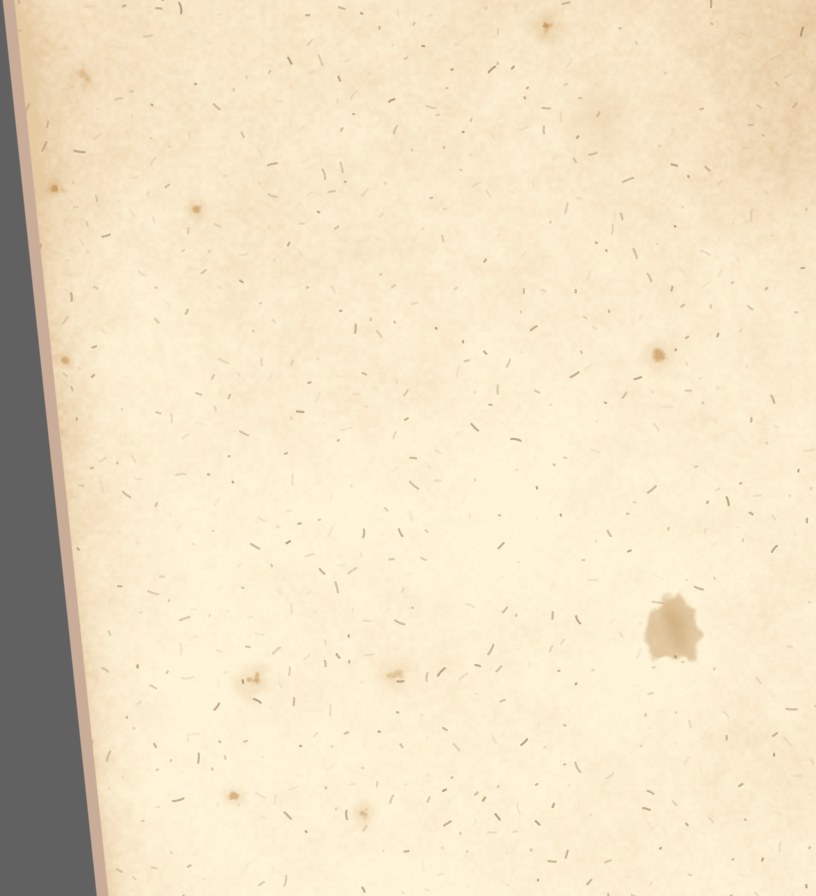
Reproduce this texture procedurally as a Shadertoy shader.

```glsl
// Aged cream paper with foxing, fibres and one brown stain, its slanted left edge on grey.

const vec3 BACKDROP = vec3(0.38, 0.38, 0.38);
const vec3 EDGE     = vec3(0.79, 0.68, 0.60);
const vec3 PALE     = vec3(1.00, 0.955, 0.845);
const vec3 CREAM    = vec3(0.98, 0.92, 0.80);
const vec3 SAND     = vec3(0.95, 0.87, 0.74);
const vec3 TAN      = vec3(0.91, 0.81, 0.66);
const vec3 RUST     = vec3(0.77, 0.57, 0.33);
const vec3 STAIN    = vec3(0.82, 0.69, 0.51);
const vec3 FIBRE    = vec3(0.62, 0.52, 0.39);

const float EDGE_TOP    = 0.003;  // x of the paper edge at the top
const float EDGE_BOTTOM = 0.108;  // x of the paper edge at the bottom
const float EDGE_WIDTH  = 0.013;
const float FOX_CELL    = 0.17;
const float FIBRE_CELL  = 0.034;
const vec2  STAIN_POS   = vec2(0.751, 0.297);
const vec2  STAIN_SIZE  = vec2(0.030, 0.040);
const vec2  HALO_POS    = vec2(0.670, 0.868);
const float HALO_RADIUS = 0.058;

float hash(vec2 p) {
    uvec2 q = uvec2(ivec2(floor(p)) + 32768) * uvec2(1597334673u, 3812015801u);
    uint n = (q.x ^ q.y) * 1597334673u;
    n = (n ^ (n >> 15u)) * 2246822519u;
    return float((n ^ (n >> 13u)) >> 8u) / 16777216.0;
}

vec2 hash2(vec2 p) { return vec2(hash(p + 101.0), hash(p + 977.0)); }

float noise(vec2 p) {
    vec2 i = floor(p), f = fract(p);
    f = f * f * (3.0 - 2.0 * f);
    return mix(mix(hash(i), hash(i + vec2(1, 0)), f.x),
               mix(hash(i + vec2(0, 1)), hash(i + vec2(1, 1)), f.x), f.y);
}

// Fractal noise, centred on zero
float fbm(vec2 p) {
    float sum = 0.0, amp = 0.5;
    for (int i = 0; i < 4; i++) {
        sum += amp * (noise(p) - 0.5);
        p = mat2(1.6, 1.2, -1.2, 1.6) * p + 17.3;
        amp *= 0.55;
    }
    return sum;
}

// Age 0..3 runs from pale to tan
vec3 paperColour(float age) {
    vec3 c = mix(PALE, CREAM, clamp(age, 0.0, 1.0));
    c = mix(c, SAND, clamp(age - 1.0, 0.0, 1.0));
    return mix(c, TAN, clamp(age - 2.0, 0.0, 1.3));
}

// Large-scale yellowing, cloudy mottling and fine grain
float paperAge(vec2 p, float inset, float width) {
    float age = 0.30 + 1.05 * smoothstep(0.38, 1.0, p.y);
    age += 2.3 * exp(-max(inset, 0.0) / mix(0.030, 0.050, p.y));
    age += 0.45 * smoothstep(width - 0.25, width, p.x);
    age += 1.3 * smoothstep(0.28, 0.0, length((p - vec2(width, 1.0)) * vec2(1.3, 0.8)));
    age += 1.5 * fbm(p * 7.0) + 0.9 * fbm(p * 34.0 + 5.0);
    age += 0.55 * (noise(p * 150.0) - 0.5) + 0.5 * (noise(p * 290.0 + 31.0) - 0.5);
    return age;
}

// Small rusty spots with soft haloes, denser away from the centre
float foxing(vec2 p, vec2 centre) {
    vec2 id = floor(p / FOX_CELL);
    vec2 pos = (id + 0.28 + 0.44 * hash2(id)) * FOX_CELL;
    float chance = 0.65 * smoothstep(0.12, 0.42, length(pos - centre));
    if (hash(id + 53.0) > chance) return 0.0;
    float r = mix(0.004, 0.011, pow(hash(id + 71.0), 2.0));
    float d = length(p - pos) / r + 2.2 * fbm(p * 90.0);
    float strength = mix(0.45, 0.95, hash(id + 89.0));
    return strength * (0.75 * smoothstep(1.1, 0.1, d) + 0.25 * smoothstep(3.4, 0.2, d));
}

// One short, randomly turned strand per cell
float fibres(vec2 p, float seed, float px) {
    vec2 g = p / FIBRE_CELL + seed;
    vec2 id = floor(g) + seed * 100.0;
    vec2 q = (fract(g) - 0.3 - 0.4 * hash2(id)) * FIBRE_CELL;
    float angle = 6.2832 * hash(id + 7.0);
    vec2 dir = vec2(cos(angle), sin(angle));
    float halfLength = mix(0.0005, 0.0060, pow(hash(id + 13.0), 2.0));
    float along = dot(q, dir);
    q += vec2(-dir.y, dir.x) * along * along * 60.0 * (hash(id + 19.0) - 0.5);
    float d = length(q - dir * clamp(along, -halfLength, halfLength));
    float strength = 0.7 * pow(hash(id + 29.0), 4.0);
    return strength * (1.0 - smoothstep(0.0004, 0.0010 + px, d));
}

// Lobed blot with a flattened foot and a darker heart
float blot(vec2 p) {
    vec2 q = (p - STAIN_POS) / STAIN_SIZE;
    q.x *= 1.0 + 0.22 * q.y;
    float d = max(length(q), -q.y * 1.08 + 0.08);
    d += 0.05 * sin(9.0 * atan(q.y, q.x)) + 0.35 * fbm(p * 65.0);
    float heart = exp(-3.0 * dot(q - vec2(0.05, 0.15), q - vec2(0.05, 0.15)));
    return smoothstep(1.06, 0.86, d) * (0.62 + 0.33 * heart + 0.3 * fbm(p * 50.0));
}

void mainImage(out vec4 fragColor, in vec2 fragCoord) {
    float px = 1.0 / iResolution.y;
    vec2 p = fragCoord * px;
    float width = iResolution.x * px;
    float x = p.x - mix(EDGE_BOTTOM, EDGE_TOP, p.y);
    float inset = x - EDGE_WIDTH;

    // Paper and its marks
    vec3 col = paperColour(paperAge(p, inset, width));
    float halo = length(p - HALO_POS) + 0.05 * fbm(p * 22.0);
    col = mix(col, TAN, 0.5 * smoothstep(HALO_RADIUS, 0.008, halo));
    col = mix(col, RUST, 0.75 * smoothstep(0.010, 0.001, halo));
    col = mix(col, RUST, foxing(p, vec2(0.5 * width, 0.45)));
    col = mix(col, STAIN, blot(p));
    col = mix(col, FIBRE, max(fibres(p, 0.0, px), fibres(p, 0.47, px)));

    // Cut edge and backdrop
    col = mix(EDGE, col, smoothstep(-px, px, inset));
    col = mix(BACKDROP, col, smoothstep(-px, px, x));
    fragColor = vec4(col, 1.0);
}
```
